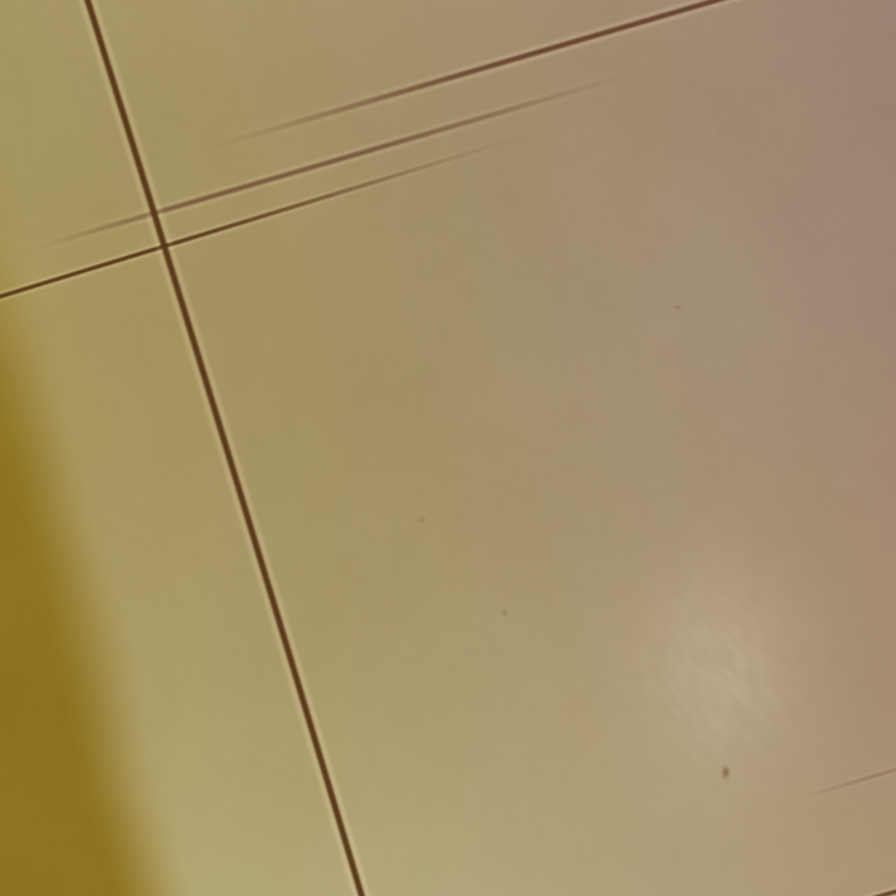
This texture is drawn by a WebGL 2 fragment shader. Its source:

```glsl
#version 300 es
precision highp float;
// A softly lit ochre-to-mauve surface crossed by thin brown creases.
// A quadratic colour blend gives the base; a gold shadow, a pale sheen,
// distance-based lines, small specks and value noise are layered on it.
uniform vec2 u_resolution;
out vec4 fragColor;

const vec3 SHADOW_GOLD = vec3(0.555, 0.450, 0.130);
const vec3 CREASE_BROWN = vec3(0.340, 0.205, 0.095);
const vec3 STROKE_BROWN = vec3(0.400, 0.250, 0.180);
const vec3 SHEEN_TINT = vec3(0.055, 0.060, 0.075);
const vec3 MAUVE_TINT = vec3(0.012, 0.018, 0.038);
const vec2 SHEEN_CENTRE = vec2(0.805, 0.250);
const vec2 MAUVE_CENTRE = vec2(0.760, 0.640);
const float CREASE_HALF_WIDTH = 0.0037;
const float RIM_STRENGTH = 0.065;
const float MOTTLE_STRENGTH = 0.022;
const float GRAIN_STRENGTH = 0.012;

float hash(vec2 p) {
  vec3 q = fract(vec3(p.xyx) * 0.1031);
  q += dot(q, q.yzx + 33.33);
  return fract((q.x + q.y) * q.z);
}

float noise(vec2 p) {
  vec2 i = floor(p), f = fract(p);
  f = f * f * (3.0 - 2.0 * f);
  return mix(mix(hash(i), hash(i + vec2(1, 0)), f.x),
             mix(hash(i + vec2(0, 1)), hash(i + vec2(1, 1)), f.x), f.y);
}

float fbm(vec2 p) {
  float sum = 0.0, amp = 0.5;
  for (int i = 0; i < 4; i++) {
    sum += amp * noise(p);
    p = mat2(1.6, 1.2, -1.2, 1.6) * p + 7.3;
    amp *= 0.5;
  }
  return sum;
}

// Parabola through a, b, c at t = 0, 0.5, 1
vec3 blend3(vec3 a, vec3 b, vec3 c, float t) {
  return a * (1.0 - t) * (1.0 - 2.0 * t) + b * 4.0 * t * (1.0 - t) + c * t * (2.0 * t - 1.0);
}

float glow(vec2 p, vec2 centre, vec2 radius) {
  vec2 d = (p - centre) / radius;
  return exp(-dot(d, d));
}

// Distance to the line of given slope that meets x = 0 at the given height
float lineDistance(vec2 p, float height, float slope) {
  return (p.y - height - slope * p.x) / sqrt(1.0 + slope * slope);
}

// Dark core with a faint pale rim
vec3 drawCrease(vec3 colour, vec3 ink, float dist, float halfWidth, float opacity, float px) {
  float d = abs(dist);
  float core = 1.0 - smoothstep(halfWidth * 0.35 - px * 0.3, halfWidth * 1.25 + px * 0.7, d);
  float rim = exp(-pow((d - halfWidth * 1.9) / (halfWidth * 0.8), 2.0));
  colour += RIM_STRENGTH * rim * opacity;
  return mix(colour, ink, core * opacity);
}

void main() {
  vec2 p = gl_FragCoord.xy / u_resolution;
  float px = 1.0 / min(u_resolution.x, u_resolution.y);
  float down = 1.0 - p.y;

  // Base colour field
  vec3 top = blend3(vec3(0.650, 0.590, 0.385), vec3(0.645, 0.565, 0.430), vec3(0.600, 0.505, 0.440), p.x);
  vec3 middle = blend3(vec3(0.660, 0.595, 0.365), vec3(0.640, 0.565, 0.405), vec3(0.630, 0.530, 0.440), p.x);
  vec3 bottom = blend3(vec3(0.690, 0.640, 0.410), vec3(0.700, 0.645, 0.480), vec3(0.665, 0.570, 0.440), p.x);
  vec3 colour = blend3(top, middle, bottom, down);
  colour += MAUVE_TINT * glow(p, MAUVE_CENTRE, vec2(0.20, 0.22));

  // Pale sheen, streaked along a diagonal
  vec2 streakUv = mat2(0.8, -0.6, 0.6, 0.8) * p;
  float streak = noise(streakUv * vec2(150.0, 55.0));
  float sheen = glow(p, SHEEN_CENTRE, vec2(0.085, 0.110));
  colour += SHEEN_TINT * sheen * (0.75 + 0.5 * streak);
  colour += 0.25 * SHEEN_TINT * glow(p, SHEEN_CENTRE, vec2(0.20));

  // Gold shadow with a slanted soft edge on the left
  float edge = 0.026 + 0.25 * (down - 0.43) + 0.018 * (fbm(p * 7.0) - 0.5);
  float shadow = 1.0 - smoothstep(-0.050, 0.055, p.x - edge);
  colour = mix(colour, SHADOW_GOLD, shadow * smoothstep(0.10, 0.50, down));

  // Mottling and fine grain
  float mottle = fbm(p * 9.0 + 3.0) - 0.47;
  float hueDrift = fbm(p * 6.0 + 21.0) - 0.47;
  colour += MOTTLE_STRENGTH * (mottle + hueDrift * vec3(0.5, -0.4, -0.5));
  colour += GRAIN_STRENGTH * (fbm(streakUv * vec2(110.0, 70.0)) - 0.47);

  // Slanted strokes that fade along their length
  float upperFade = smoothstep(0.20, 0.62, p.x);
  colour = drawCrease(colour, STROKE_BROWN, lineDistance(p, 0.767, 0.291), 0.0030, 0.92 * upperFade, px);
  float middleFade = smoothstep(0.02, 0.24, p.x) * (1.0 - smoothstep(0.38, 0.74, p.x));
  colour = drawCrease(colour, STROKE_BROWN, lineDistance(p, 0.712, 0.291), 0.0028, 0.65 * middleFade, px);
  float lowerFade = 1.0 - smoothstep(0.16, 0.61, p.x);
  colour = drawCrease(colour, CREASE_BROWN, lineDistance(p, 0.669, 0.306), 0.0023, 0.92 * lowerFade, px);
  float faintFade = 0.22 * smoothstep(0.88, 0.98, p.x);
  colour = drawCrease(colour, STROKE_BROWN, lineDistance(p, -0.154, 0.295), 0.0022, faintFade, px);
  float cornerFade = smoothstep(0.95, 0.98, p.x);
  colour = drawCrease(colour, CREASE_BROWN, lineDistance(p, -0.282, 0.287), 0.0024, 0.8 * cornerFade, px);

  // Long steep crease, very slightly bowed
  float creaseX = 0.0977 + 0.314 * down - 0.008 * down * down;
  colour = drawCrease(colour, CREASE_BROWN, (p.x - creaseX) * 0.956, CREASE_HALF_WIDTH, 0.95, px);

  // Specks
  float specks = 0.50 * glow(p, vec2(0.810, 0.138), vec2(0.0035, 0.0055));
  specks += 0.22 * glow(p, vec2(0.756, 0.657), vec2(0.0040, 0.0025));
  specks += 0.20 * glow(p, vec2(0.563, 0.316), vec2(0.0030));
  specks += 0.16 * glow(p, vec2(0.471, 0.420), vec2(0.0035));
  colour = mix(colour, CREASE_BROWN, specks);

  fragColor = vec4(clamp(colour, 0.0, 1.0), 1.0);
}
```
